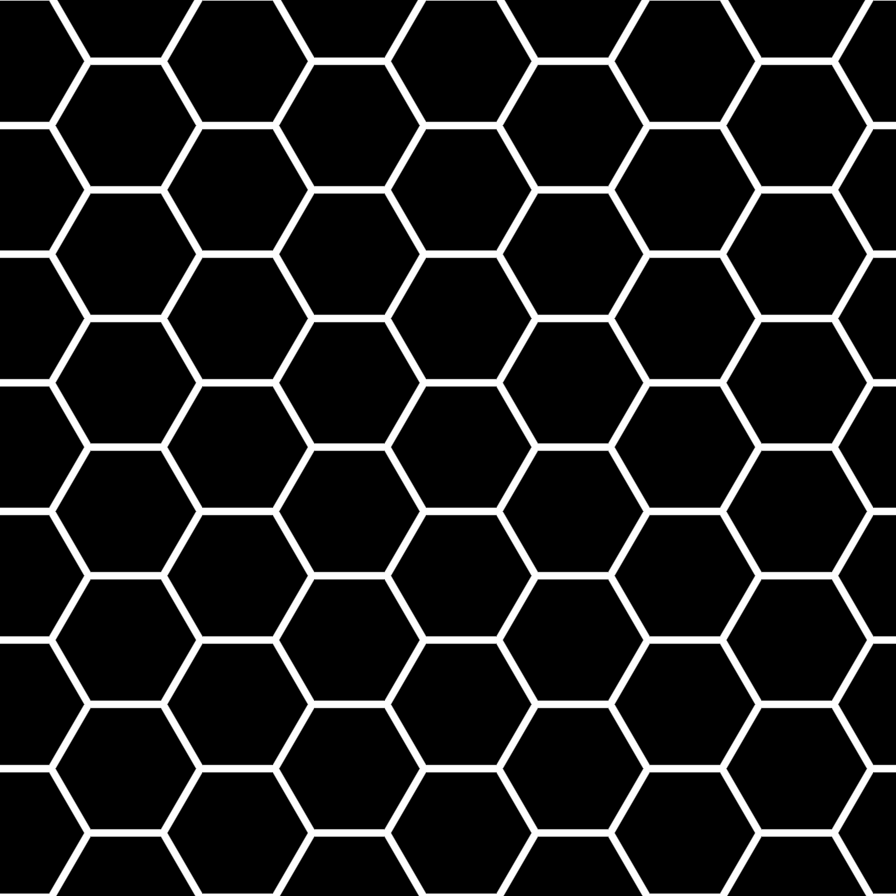
Give the GLSL for this pattern, as a three.js fragment shader.

```glsl
varying vec2 vUv;

// Offset from the centre of the nearest flat-topped hexagon of height 1
vec2 hexOffset(vec2 p) {
  vec2 period = vec2(sqrt(3.0), 1.0);
  vec2 even = mod(p + 0.5 * period, period) - 0.5 * period;
  vec2 odd = mod(p, period) - 0.5 * period;
  return dot(even, even) < dot(odd, odd) ? even : odd;
}

// Distance inward from the hexagon's border
float borderDistance(vec2 offset) {
  vec2 q = abs(offset);
  return 0.5 - max(q.y, dot(q, vec2(0.5 * sqrt(3.0), 0.5)));
}

void main() {
  // Cell sizes are fractions of the canvas
  vec2 p = (vUv - vec2(0.5148, 0.501)) / vec2(0.1441, 0.14355);
  float border = borderDistance(hexOffset(p));

  // White wire over black, with softened edges
  float wire = 1.0 - smoothstep(0.022, 0.0358, border);
  gl_FragColor = vec4(mix(vec3(0.0), vec3(0.995), wire), 1.0);
}
```
